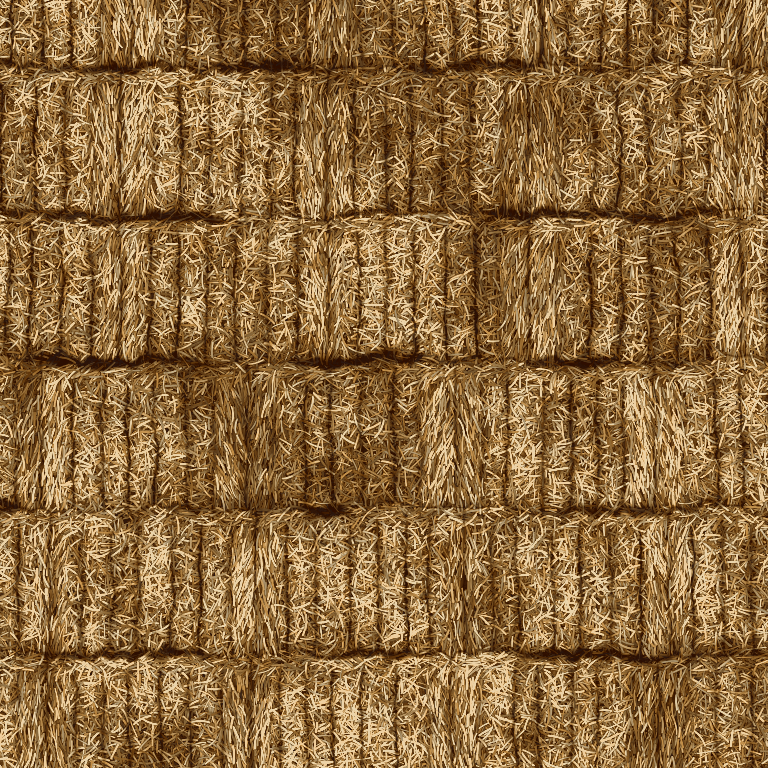
A three.js fragment shader for this texture:

```glsl
varying vec2 vUv;

const float ROW_HEIGHT = 0.191;
const float FIRST_ROW = 0.147;
const float BALE_WIDTH = 0.267;
const float FLAKES = 7.0;          // slices in one bale
const float LOWER_OFFSET = 0.058;  // bale joints of the lower rows
const float UPPER_OFFSET = 0.163;  // bale joints of the upper rows
const float SEAM_WIDTH = 0.0028;
const int LAYERS = 10;
const float CELL = 0.0135;         // one strand per cell and layer
const float STRAW_WIDTH = 0.00095;
const float EDGE = 0.0007;
const float PI = 3.14159;

const vec3 HOLLOW = vec3(0.17, 0.065, 0.015);
const vec3 UMBER = vec3(0.37, 0.23, 0.08);
const vec3 OCHRE = vec3(0.54, 0.39, 0.19);
const vec3 GOLD = vec3(0.76, 0.58, 0.32);
const vec3 ASH = vec3(0.67, 0.56, 0.40);
const vec3 CREAM = vec3(0.93, 0.82, 0.64);
const vec3 COOLING = vec3(-0.02, 0.04, 0.09);

float hash(vec2 p) {
  return fract(sin(dot(p, vec2(127.1, 311.7))) * 43758.55);
}

float noise(vec2 p) {
  vec2 i = floor(p), f = fract(p);
  f = f * f * (3.0 - 2.0 * f);
  return mix(mix(hash(i), hash(i + vec2(1.0, 0.0)), f.x),
             mix(hash(i + vec2(0.0, 1.0)), hash(i + 1.0), f.x), f.y);
}

// x: position along the row in bales, y: position in rows
vec2 baleSpace(vec2 p) {
  float v = (p.y - FIRST_ROW) / ROW_HEIGHT;
  float row = floor(v);
  float offset = mix(LOWER_OFFSET, UPPER_OFFSET, step(1.5, row));
  offset += 0.024 * (hash(vec2(row, 4.7)) - 0.5);
  return vec2((p.x - offset) / BALE_WIDTH, v);
}

// Ragged bale ends, where the straw hangs down
float looseness(vec2 b) {
  float joint = floor(b.x + 0.5);
  float reach = mix(0.06, 0.16, hash(vec2(joint, floor(b.y) + 9.0)));
  return 1.0 - smoothstep(reach, reach + 0.03, abs(b.x - joint));
}

// Light on the stack: flake seams, bale joints and gaps between rows
float stackShade(vec2 p) {
  vec2 q = p;
  q.y += 0.014 * (noise(p * vec2(14.0, 3.0)) - 0.5) + 0.012 * (noise(p * 75.0) - 0.5);
  q.x += 0.007 * (noise(p * vec2(9.0, 22.0)) - 0.5) + 0.004 * (noise(p * 130.0) - 0.5);
  vec2 b = baleSpace(q);
  float row = floor(b.y), v = fract(b.y);
  float loose = looseness(b);

  float u = b.x * FLAKES;
  float seam = floor(u + 0.5);
  float r = hash(vec2(seam, row * 3.0 + 1.0));
  float d = abs(u - seam - 0.28 * (r - 0.5)) * BALE_WIDTH / FLAKES;
  float fade = mix(1.0, 0.35, loose) * (1.0 - 0.9 * smoothstep(0.82, 0.95, v));
  float joint = 1.0 - step(0.5, mod(seam, FLAKES));
  float depth = max(fade * mix(0.4, 0.85, hash(vec2(row, seam))), 0.6 * joint);
  depth *= 0.55 + 0.65 * noise(p * vec2(40.0, 28.0));
  float shade = 1.0 - depth * (1.0 - smoothstep(0.0004, SEAM_WIDTH, d));
  shade *= 1.0 - 0.38 * max(fade, 0.7 * joint) * (1.0 - smoothstep(0.0, 0.012, d));

  // Row gaps open into dark holes in places
  float open = smoothstep(0.3, 0.95, noise(vec2(p.x * 12.0, row + step(0.5, v)) + 31.0));
  float gapWidth = mix(0.0004, 0.0085, open);
  float gap = min(v, 1.0 - v) * ROW_HEIGHT;
  float gapDepth = mix(0.45, 0.95, open);
  shade *= 1.0 - gapDepth * (1.0 - smoothstep(gapWidth * 0.4, gapWidth + 0.0025, gap));
  shade *= 1.0 - 0.35 * (1.0 - smoothstep(0.0, 0.16, v));
  shade *= 1.0 - 0.15 * smoothstep(0.84, 0.95, v);

  float flake = floor(u - 0.28 * (r - 0.5));
  shade *= 0.86 + 0.32 * hash(vec2(flake + 17.0, row));
  shade *= 0.74 + 0.60 * noise(p * 8.0 + 5.0);
  return shade * (0.80 + 0.44 * noise(p * 34.0 + 2.0));
}

// Tangled in the flakes, hanging at the ends, lying flat on top
float strawAngle(vec2 center, float r) {
  vec2 b = baleSpace(center);
  float lean = 0.5 * (hash(floor(b * vec2(FLAKES, 1.0))) - 0.5);
  float angle = mix(r * PI, PI * 0.5 + lean + (r - 0.5) * 0.8, looseness(b));
  float lying = smoothstep(0.84, 0.94, fract(b.y));
  return mix(angle, (r - 0.5) * 1.7, lying);
}

vec3 strawColor(float tone, float ashen) {
  vec3 c = mix(HOLLOW, UMBER, smoothstep(0.04, 0.27, tone));
  c = mix(c, OCHRE, smoothstep(0.25, 0.46, tone));
  c = mix(c, mix(GOLD, ASH, ashen), smoothstep(0.44, 0.66, tone));
  c = mix(c, CREAM, smoothstep(0.66, 0.90, tone));
  return c + COOLING * (ashen - 0.5);
}

void main() {
  vec2 p = vUv;
  float shade = stackShade(p);
  float tone = shade * (0.12 + 0.25 * noise(p * 190.0));
  float ashen = 0.2;

  for (int i = 0; i < LAYERS; i++) {
    float layer = float(i);
    vec2 shift = vec2(hash(vec2(layer, 2.3)), hash(vec2(layer, 7.9)));
    vec2 home = floor(p / CELL + shift);
    for (int y = -1; y <= 1; y++) for (int x = -1; x <= 1; x++) {
      vec2 id = home + vec2(float(x), float(y));
      vec2 key = id + layer * 57.3;
      float r = hash(key + 11.1), s = hash(key + 23.7);
      vec2 center = (id + vec2(hash(key), hash(key + 5.3)) - shift) * CELL;
      float angle = strawAngle(center, r);
      vec2 dir = vec2(cos(angle), sin(angle)), d = p - center;
      float along = dot(d, dir), halfLength = CELL * mix(0.45, 0.95, hash(key + 8.6));
      float across = dot(d, vec2(-dir.y, dir.x));
      across += (hash(key + 31.4) - 0.5) * 34.0 * (along * along - 0.00004);
      float side = length(vec2(across, max(abs(along) - halfLength, 0.0)));
      float width = STRAW_WIDTH * mix(0.7, 1.45, hash(key + 3.1));
      float body = 1.0 - smoothstep(width - EDGE, width + EDGE, side);
      float shadow = 1.0 - smoothstep(width, width * 3.0, side);
      float light = mix(0.38, 0.76, layer / float(LAYERS - 1)) + 0.72 * (s - 0.5);
      light *= mix(shade, 1.0, 0.4 * r * r);
      tone = mix(tone * (1.0 - 0.24 * shadow), light, body);
      ashen = mix(ashen, hash(key + 41.9), body);
    }
  }
  gl_FragColor = vec4(strawColor(tone, ashen), 1.0);
}
```
